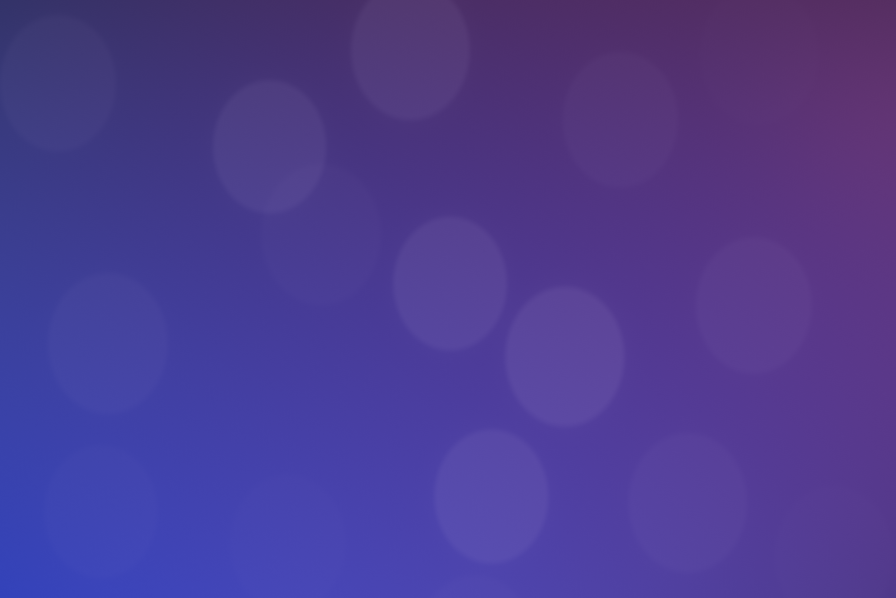
A Shadertoy shader for this background:

```glsl
// Soft upright oval lights drifting over a blue to violet to plum gradient.
// The gradient is a quadratic blend of a 3x3 colour grid; the lights sit in
// a jittered grid, each with its own hashed place, size and strength.

// Gradient rows: colours at the left, middle and right of the canvas
const mat3 TOP_ROW = mat3(0.20, 0.20, 0.41,  0.29, 0.18, 0.40,  0.33, 0.18, 0.38);
const mat3 MID_ROW = mat3(0.23, 0.25, 0.60,  0.295, 0.225, 0.575,  0.36, 0.215, 0.52);
const mat3 LOW_ROW = mat3(0.20, 0.26, 0.73,  0.295, 0.27, 0.69,  0.31, 0.22, 0.54);

// Warm glow near the right edge
const vec2 GLOW_CENTER = vec2(1.0, 0.80);
const vec2 GLOW_SPREAD = vec2(0.15, 0.18);
const vec3 GLOW_COLOR = vec3(0.03, 0.008, 0.005);

// Lights, in units of the canvas height
const vec2 GRID_ORIGIN = vec2(0.60, 0.0);
const vec2 CELL_SIZE = vec2(0.30, 0.333);
const vec2 LIGHT_RADII = vec2(0.097, 0.114);
const vec3 LIGHT_COLOR = vec3(0.75, 0.68, 0.87);
const float JITTER = 0.72;
const float SIZE_VARIATION = 0.03;
const float EDGE_SOFTNESS = 0.07;
const float MIN_STRENGTH = 0.015;
const float MAX_STRENGTH = 0.12;
const float HALO_STRENGTH = 0.22;
const float HALO_FALLOFF = 8.0;
const float SEED = 7.0;

// Lights fade away from this focus
const vec2 FOCUS = vec2(0.90, 0.40);
const float FOCUS_RADIUS = 0.95;
const float OUTER_STRENGTH = 0.45;

float hash(vec2 p) {
    return fract(sin(dot(p + SEED, vec2(127.1, 311.7))) * 43758.5453);
}

// Weights of a parabola through values at 0, 0.5 and 1
vec3 quadraticWeights(float t) {
    return vec3(2.0 * (t - 0.5) * (t - 1.0), 4.0 * t * (1.0 - t), 2.0 * t * (t - 0.5));
}

vec3 backdrop(vec2 uv) {
    vec3 across = quadraticWeights(uv.x);
    vec3 up = quadraticWeights(uv.y);
    vec3 color = mat3(LOW_ROW * across, MID_ROW * across, TOP_ROW * across) * up;
    vec2 fromGlow = (uv - GLOW_CENTER) / GLOW_SPREAD;
    return color + GLOW_COLOR * exp(-dot(fromGlow, fromGlow));
}

// Coverage of one oval: flat inside, soft rim, faint halo outside
float ovalLight(vec2 offset, float scale) {
    float d = length(offset / (LIGHT_RADII * scale));
    float disc = 1.0 - smoothstep(1.0 - EDGE_SOFTNESS, 1.0 + EDGE_SOFTNESS, d);
    float halo = HALO_STRENGTH * exp(-HALO_FALLOFF * max(d - 1.0, 0.0));
    return mix(halo, 1.0, disc);
}

vec3 addLights(vec3 color, vec2 p) {
    vec2 home = floor((p - GRID_ORIGIN) / CELL_SIZE);
    for (int y = -1; y <= 1; y++) {
        for (int x = -1; x <= 1; x++) {
            vec2 cell = home + vec2(x, y);
            vec2 shift = vec2(hash(cell), hash(cell + 17.3)) - 0.5;
            vec2 center = GRID_ORIGIN + (cell + 0.5 + JITTER * shift) * CELL_SIZE;
            float scale = 1.0 + SIZE_VARIATION * (2.0 * hash(cell + 41.9) - 1.0);
            float strength = mix(MIN_STRENGTH, MAX_STRENGTH, hash(cell + 73.1));
            float outward = smoothstep(0.25, 1.0, distance(center, FOCUS) / FOCUS_RADIUS);
            strength *= mix(1.0, OUTER_STRENGTH, outward);
            color = mix(color, LIGHT_COLOR, strength * ovalLight(p - center, scale));
        }
    }
    return color;
}

void mainImage(out vec4 fragColor, in vec2 fragCoord) {
    vec2 uv = fragCoord / iResolution.xy;
    vec2 p = fragCoord / iResolution.y;
    vec3 color = addLights(backdrop(uv), p);

    // Fine dither against banding
    color += (hash(fragCoord) - 0.5) / 255.0;
    fragColor = vec4(color, 1.0);
}
```
